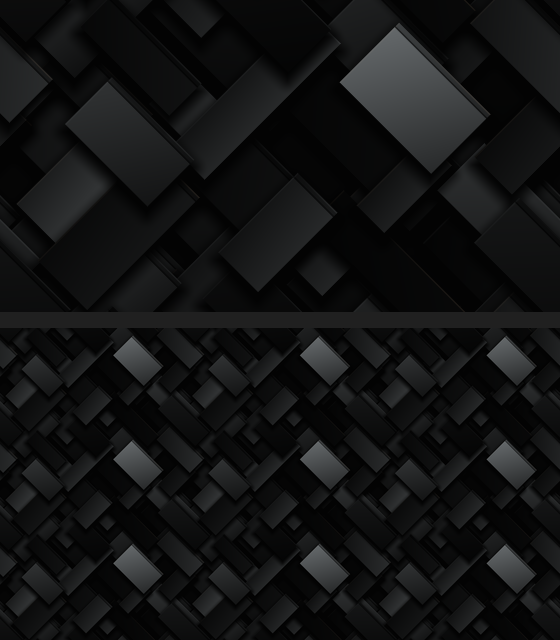
Top, the tile; bottom, the same tile 3 across and 3 down.
Give the GLSL for this background, as a Shadertoy shader.

```glsl
// Overlapping dark diagonal panels with soft shadows, tiling in both directions.

const int PANEL_COUNT = 34;
const vec3 BASE_COLOR = vec3(0.02, 0.02, 0.021);
const vec3 COOL_TINT = vec3(0.96, 1.0, 1.02);
const vec3 WARM_TINT = vec3(1.25, 1.0, 0.75);
const vec2 SHADOW_SHIFT = vec2(0.016, -0.02);

float hash(float n, float seed) {
    return fract(sin(n * 12.9898 + seed * 78.233) * 4375.85);
}

float boxDistance(vec2 p, vec2 halfSize) {
    vec2 d = abs(p) - halfSize;
    return length(max(d, 0.0)) + min(max(d.x, d.y), 0.0);
}

// Shortest offset between two points of the repeating unit square
vec2 wrapOffset(vec2 uv, vec2 center) {
    return fract(uv - center + 0.5) - 0.5;
}

// x runs down to the right, y runs up to the right
vec2 toDiagonal(vec2 p) {
    return vec2(p.x - p.y, p.x + p.y) * 0.70711;
}

float lineMask(float d, float width, float pixel) {
    return 1.0 - smoothstep(width, width + pixel, abs(d));
}

// Evenly spread ranks, quieter for panels that cross the canvas border
float panelRank(float id, vec2 center, vec2 period) {
    vec2 border = min(center, 1.0 - center) * period;
    float calm = smoothstep(0.08, 0.26, min(border.x, border.y));
    return fract(id * 0.618034 + 0.82) * mix(0.72, 1.0, calm);
}

// Mostly charcoal, with a few bright panels
float panelTone(float rank) {
    return 0.02 + 0.155 * rank + 0.15 * pow(rank, 12.0);
}

vec2 panelHalfSize(float id) {
    vec2 size = vec2(mix(0.15, 0.32, hash(id, 1.0)), mix(0.06, 0.135, hash(id, 2.0)));
    return hash(id, 3.0) < 0.22 ? size.yx : size;
}

vec3 panelSurface(vec2 q, vec2 size, float id, float rank, float pixel) {
    float slope = hash(id, 4.0) < 0.65 ? 0.32 : -0.32;
    float shade = 1.0 + slope * q.x / size.x + 0.12 * q.y / size.y;
    vec3 color = panelTone(rank) * shade * COOL_TINT;

    // Folded strip along the upper right side of some panels
    float fold = q.y - size.y + 0.018;
    float hasFold = step(0.5, hash(id, 5.0));
    color *= 1.0 - 0.4 * hasFold * smoothstep(-pixel, pixel, fold);
    color *= 1.0 - 0.6 * hasFold * lineMask(fold, 0.001, pixel);

    // Thin rim light, fading along the edge
    vec3 rimTint = hash(id, 6.0) < 0.3 ? WARM_TINT : COOL_TINT;
    float fade = smoothstep(-1.0, 0.8, q.x / size.x);
    float rim = lineMask(q.y - size.y + 0.002, 0.001, pixel) * fade;
    rim += 0.5 * lineMask(q.x + size.x - 0.002, 0.001, pixel);
    return color + 0.055 * rim * rimTint;
}

vec3 addPanel(vec3 below, vec2 q, float id, float rank, float pixel) {
    vec2 size = panelHalfSize(id);
    float shadow = 1.0 - smoothstep(-0.02, 0.05, boxDistance(q - SHADOW_SHIFT, size));
    float cover = 1.0 - smoothstep(-0.6 * pixel, 0.6 * pixel, boxDistance(q, size));
    vec3 shaded = below * (1.0 - 0.92 * shadow);
    return mix(shaded, panelSurface(q, size, id, rank, pixel), cover);
}

void mainImage(out vec4 fragColor, in vec2 fragCoord) {
    vec2 period = vec2(iResolution.x / iResolution.y, 1.0);
    vec2 uv = fragCoord / iResolution.xy;
    float pixel = 1.0 / iResolution.y;
    vec3 color = BASE_COLOR;

    // Evenly scattered panels, painted from back to front
    for (int i = 0; i < PANEL_COUNT; i++) {
        float id = float(i);
        vec2 center = fract(id * vec2(0.75488, 0.56984) + vec2(0.34, 0.02));
        vec2 q = toDiagonal(wrapOffset(uv, center) * period);
        float rank = panelRank(id, center, period);
        color = addPanel(color, q, id, rank, pixel);
    }
    fragColor = vec4(max(color, vec3(0.012)), 1.0);
}
```
